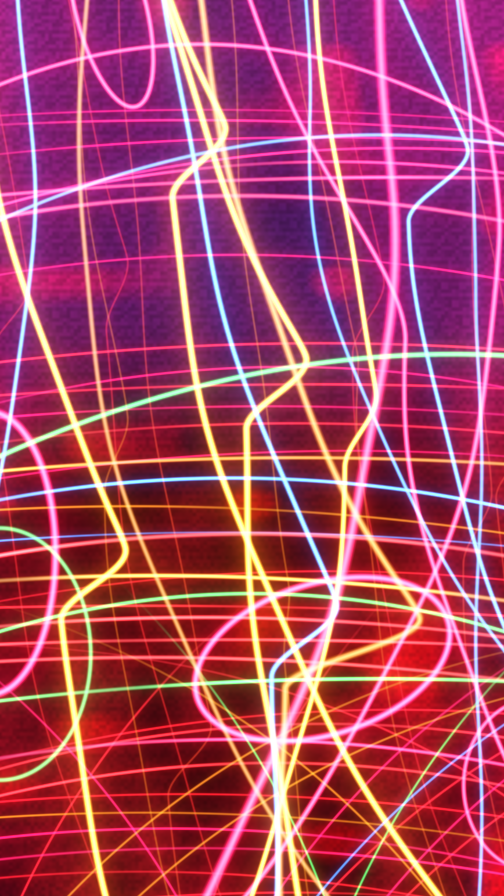
This background is drawn by a WebGL 1 fragment shader. Its source:

```glsl
precision highp float;
uniform vec2 u_resolution;

const vec3 PINK = vec3(1.0, 0.08, 0.38);
const vec3 RED = vec3(0.95, 0.10, 0.15);
const vec3 GOLD = vec3(1.0, 0.68, 0.14);
const vec3 AMBER = vec3(0.80, 0.45, 0.06);
const vec3 GREEN = vec3(0.12, 0.80, 0.38);
const vec3 BLUE = vec3(0.16, 0.58, 0.95);

float hash(float n) {
  return fract(sin(n * 91.73) * 4375.85);
}

float noise(vec2 p) {
  vec2 i = floor(p), f = fract(p);
  f = f * f * (3.0 - 2.0 * f);
  float n = i.x + i.y * 57.0;
  return mix(mix(hash(n), hash(n + 1.0), f.x),
             mix(hash(n + 57.0), hash(n + 58.0), f.x), f.y);
}

vec3 screen(vec3 base, vec3 light) {
  return 1.0 - (1.0 - base) * (1.0 - clamp(light, 0.0, 1.0));
}

// Crisp coloured streak with a pale core and a saturated halo
vec3 streak(vec3 base, float d, float width, vec3 tint, float power) {
  d = abs(d);
  float soft = 0.8 / u_resolution.x;
  float body = 1.0 - smoothstep(width * 0.55 - soft, width + soft, d);
  float core = 1.0 - smoothstep(0.0, width * 0.7 + soft, d);
  core *= smoothstep(0.002, 0.007, width);
  float halo = 0.34 * exp(-d / (width * 2.6));
  vec3 light = tint * body + tint * tint * halo + core * vec3(0.62, 0.66, 0.62);
  return screen(base, power * light);
}

// Falling path: rises to a peak, hooks back to the left, then bends away
float hookPath(float y, vec2 peak, float hook, float slope, float bend) {
  float above = max(y - peak.y, 0.0);
  float below = max(peak.y - y, 0.0);
  float rounding = hook > 0.0 ? 0.02 : 0.2;
  above *= above / (above + rounding);
  return peak.x - slope * 0.8 * (1.0 - exp(-above / 0.8))
       - hook * smoothstep(0.0, 0.14, below) + bend * below * below
       + 0.006 * sin(y * 9.0 + peak.x * 20.0);
}

float hookDistance(vec2 p, vec2 peak, float hook, float slope, float bend) {
  float x = hookPath(p.y, peak, hook, slope, bend);
  float dx = (hookPath(p.y + 0.003, peak, hook, slope, bend) - x) / 0.003;
  return (p.x - x) / sqrt(1.0 + dx * dx);
}

float arcDistance(vec2 p, vec2 top, float bow) {
  float x = p.x - top.x;
  return (p.y - top.y + bow * x * x) / sqrt(1.0 + 4.0 * bow * bow * x * x);
}

float loopDistance(vec2 p, vec2 centre, vec2 radius, float angle) {
  float c = cos(angle), s = sin(angle);
  vec2 q = mat2(c, -s, s, c) * (p - centre) / radius;
  float r = length(q);
  return r * (r - 1.0) / max(length(q / radius), 0.001);
}

vec3 pickTint(float h) {
  vec3 tint = mix(PINK, RED, step(0.3, h));
  tint = mix(tint, AMBER, step(0.7, h));
  tint = mix(tint, GREEN, step(0.82, h));
  return mix(tint, BLUE, step(0.93, h));
}

// Violet haze above, smoky red below, with fine grain
vec3 haze(vec2 p) {
  float smoke = noise(p * vec2(5.0, 3.5)) * 0.6 + noise(p * vec2(13.0, 9.0)) * 0.4;
  vec3 low = mix(vec3(0.13, 0.01, 0.03), vec3(0.66, 0.09, 0.11), smoke * smoke * 1.1);
  vec3 high = mix(vec3(0.22, 0.08, 0.34), vec3(0.44, 0.11, 0.43), smoke);
  vec3 col = mix(low, high, smoothstep(0.75, 1.2, p.y));
  float side = abs(p.x - 0.5) * 2.0;
  col += vec3(0.2, 0.01, 0.05) * side * side;
  col += vec3(0.09, 0.02, 0.06) * smoothstep(1.4, 1.75, p.y);
  col.r += 0.35 * smoothstep(0.66, 0.9, noise(p * vec2(6.0, 9.0) + 4.0));
  return col * (0.86 + 0.28 * noise(p * 140.0));
}

void main() {
  vec2 p = gl_FragCoord.xy / u_resolution.x;
  vec3 col = haze(p);

  // Wide bowed sweeps, denser below and in an upper band
  for (int i = 0; i < 36; i++) {
    float n = float(i), h = hash(n + 3.1);
    float y = i < 28 ? (n + h) * 0.04 : 1.2 + 0.38 * sqrt((n - 28.0 + h) / 8.0);
    vec2 top = vec2(0.2 + 0.6 * hash(n + 17.0), y);
    vec3 tint = i < 28 ? pickTint(hash(n + 29.0)) : PINK;
    float d = arcDistance(p, top, 0.02 + 0.2 * hash(n + 41.0));
    float glow = 0.5 + 0.7 * noise(vec2(p.x * 4.0, n * 3.0));
    col = streak(col, d, 0.0025 + 0.004 * h * h, tint, glow);
  }
  col = streak(col, arcDistance(p, vec2(0.9, 1.075), 0.25), 0.007, GREEN, 0.85);
  col = streak(col, arcDistance(p, vec2(0.5, 0.6), 0.3), 0.005, GREEN, 0.9);
  col = streak(col, arcDistance(p, vec2(0.75, 1.51), 0.3), 0.005, BLUE, 0.8);
  col = streak(col, arcDistance(p, vec2(0.4, 1.69), 0.5), 0.006, PINK, 0.9);

  // Crossing diagonals near the bottom
  for (int i = 0; i < 14; i++) {
    float n = float(i) + 70.0;
    float angle = (0.5 + 0.6 * hash(n)) * (hash(n + 5.0) < 0.65 ? 1.0 : -1.0);
    vec2 q = p - vec2(hash(n + 11.0), 0.3 * hash(n + 23.0));
    float along = dot(q, vec2(cos(angle), sin(angle)));
    float d = dot(q, vec2(-sin(angle), cos(angle))) + 0.3 * along * along;
    float fade = 1.0 - smoothstep(0.25, 0.65, p.y);
    col = streak(col, d, 0.003, pickTint(hash(n + 31.0)), 0.9 * fade);
  }

  // Faint fine strands
  for (int i = 0; i < 9; i++) {
    float n = float(i) + 120.0;
    vec2 peak = vec2((float(i) + hash(n)) / 8.0, 0.3 + 1.2 * hash(n + 7.0));
    float d = hookDistance(p, peak, 0.1 * hash(n + 13.0), 0.4 * hash(n + 19.0), 0.15);
    col = streak(col, d, 0.0025, mix(AMBER, RED, hash(n + 27.0)), 0.5);
  }

  // Closed and cropped loops
  col = streak(col, loopDistance(p, vec2(0.64, 0.47), vec2(0.26, 0.15), 0.3), 0.010, PINK, 1.0);
  col = streak(col, loopDistance(p, vec2(-0.02, 0.68), vec2(0.13, 0.28), 0.0), 0.011, PINK, 1.0);
  col = streak(col, loopDistance(p, vec2(1.06, 0.22), vec2(0.14, 0.17), 0.0), 0.006, PINK, 0.9);
  col = streak(col, loopDistance(p, vec2(0.22, 1.76), vec2(0.07, 0.2), 0.25), 0.007, PINK, 0.9);
  col = streak(col, loopDistance(p, vec2(0.0, 0.48), vec2(0.18, 0.25), 0.0), 0.006, GREEN, 0.7);

  // Tall falling trails
  col = streak(col, hookDistance(p, vec2(0.16, 1.4), 0.0, -0.05, 0.25), 0.007, AMBER, 0.65);
  col = streak(col, hookDistance(p, vec2(0.83, 0.55), 0.27, 0.7, 0.0), 0.010, AMBER, 0.8);
  col = streak(col, hookDistance(p, vec2(0.065, 1.36), 0.0, 0.1, -0.25), 0.006, BLUE, 0.85);
  col = streak(col, hookDistance(p, vec2(0.67, 0.574), 0.125, 0.55, 0.0), 0.007, BLUE, 0.9);
  col = streak(col, hookDistance(p, vec2(0.926, 1.477), 0.115, 0.55, 0.22), 0.006, BLUE, 0.9);
  col = streak(col, hookDistance(p, vec2(0.61, 1.55), 0.0, 0.03, 0.35), 0.005, BLUE, 0.85);
  col = streak(col, hookDistance(p, vec2(0.95, 1.2), 0.0, 0.12, 0.0), 0.005, BLUE, 0.8);
  col = streak(col, hookDistance(p, vec2(0.78, 1.36), 0.0, 0.12, -0.2), 0.014, PINK, 0.9);
  col = streak(col, hookDistance(p, vec2(0.8, 1.1), 0.0, 0.8, 0.3), 0.007, PINK, 0.9);
  col = streak(col, hookDistance(p, vec2(0.99, 1.3), 0.0, 0.25, -0.3), 0.008, PINK, 0.9);
  col = streak(col, hookDistance(p, vec2(0.752, 0.99), 0.06, 0.25, -0.2), 0.007, GOLD, 0.95);
  col = streak(col, hookDistance(p, vec2(0.451, 1.523), 0.116, 0.55, 0.23), 0.009, GOLD, 1.0);
  col = streak(col, hookDistance(p, vec2(0.606, 1.065), 0.125, 0.6, 0.1), 0.009, GOLD, 1.0);
  col = streak(col, hookDistance(p, vec2(0.255, 0.685), 0.134, 0.55, 0.2), 0.009, GOLD, 1.0);

  gl_FragColor = vec4(col, 1.0);
}
```
